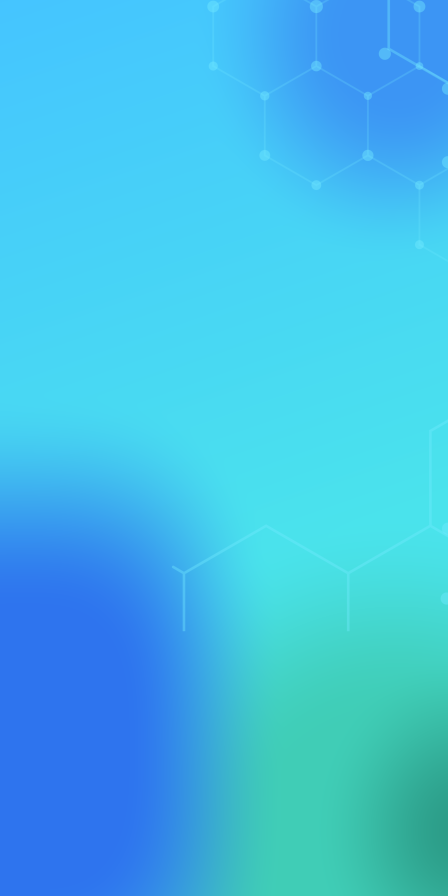
Reproduce this background procedurally as a Shadertoy shader.

```glsl
const vec3 SKY = vec3(0.27, 0.77, 1.0);
const vec3 AQUA = vec3(0.29, 0.89, 0.925);
const vec3 AZURE = vec3(0.235, 0.585, 0.955);
const vec3 ROYAL = vec3(0.18, 0.455, 0.935);
const vec3 MINT = vec3(0.25, 0.805, 0.715);
const vec3 PINE = vec3(0.17, 0.61, 0.53);
const vec3 LINE = vec3(0.45, 0.92, 1.0);

const float ROOT3 = 1.7320508;
const float SMALL_SIDE = 0.1329;
const float LARGE_SIDE = 0.2117;

float hash(vec2 p) {
    return fract(sin(dot(p, vec2(127.1, 311.7))) * 43758.5453);
}

// Soft superelliptic spot, 1 inside and 0 at its radii
float glow(vec2 p, vec2 centre, vec2 radii, float inner, float power) {
    vec2 q = pow(abs(p - centre) / radii, vec2(power));
    return 1.0 - smoothstep(inner, 1.0, pow(q.x + q.y, 1.0 / power));
}

float cover(float d, float pixel) {
    return 1.0 - smoothstep(-0.7 * pixel, 0.7 * pixel, d);
}

// Distance to the outline of a hexagon with a corner on top
float hexOutline(vec2 p, vec2 centre, float side) {
    vec2 q = abs(p - centre);
    return abs(max(q.x, dot(q, vec2(0.5, 0.5 * ROOT3))) - 0.5 * ROOT3 * side);
}

float segment(vec2 p, vec2 a, vec2 b) {
    vec2 ab = b - a;
    return length(p - a - ab * clamp(dot(p - a, ab) / dot(ab, ab), 0.0, 1.0));
}

// Distance to corner dots of varied size
float cornerDots(vec2 p, vec2 centre, vec2 origin, float side) {
    float d = 9.0;
    for (int i = 0; i < 6; i++) {
        float angle = radians(30.0 + 60.0 * float(i));
        vec2 corner = centre + side * vec2(cos(angle), sin(angle));
        vec2 id = round((corner - origin) / (side * vec2(0.5 * ROOT3, 0.5)));
        d = min(d, length(p - corner) - mix(0.008, 0.015, hash(id + 20.0)));
    }
    return d;
}

vec3 backdrop(vec2 p) {
    vec3 col = mix(SKY, AQUA, clamp((2.0 - p.y + 0.35 * p.x) / 1.458, 0.0, 1.0));
    col = mix(col, AZURE, glow(p, vec2(0.885, 1.922), vec2(0.456, 0.521), 0.25, 2.0));
    col = mix(col, MINT, glow(p, vec2(0.885, 0.073), vec2(0.78), 0.42, 2.0));
    col = mix(col, PINE, glow(p, vec2(1.03, 0.146), vec2(0.34, 0.4), 0.0, 2.0));
    return mix(col, ROYAL, glow(p, vec2(0.052, 0.333), vec2(0.588, 0.793), 0.38, 3.0));
}

void mainImage(out vec4 fragColor, in vec2 fragCoord) {
    float pixel = 1.0 / iResolution.x;
    vec2 p = fragCoord * pixel;
    p.y *= 2.0 * iResolution.x / iResolution.y;
    vec3 col = backdrop(p);

    // Fine honeycomb with dots
    vec2 first = vec2(0.591, 1.919);
    float mesh = 9.0;
    float dots = 9.0;
    for (int column = 0; column < 2; column++) {
        for (int row = 0; row < 2 + column; row++) {
            vec2 cell = vec2(float(column) + 0.5 * float(row), -float(row));
            vec2 centre = first + SMALL_SIDE * cell * vec2(ROOT3, 1.5);
            mesh = min(mesh, hexOutline(p, centre, SMALL_SIDE));
            dots = min(dots, cornerDots(p, centre, first, SMALL_SIDE));
        }
    }
    col = mix(col, LINE, 0.22 * cover(mesh - 0.002, pixel));
    col = mix(col, LINE, 0.42 * cover(dots, pixel));

    // Broad hexagons, cut off below
    vec2 base = vec2(0.594, 0.6146);
    float frame = hexOutline(p, vec2(1.051, 1.997), LARGE_SIDE);
    for (int i = 0; i < 3; i++) {
        float rise = float(i / 2);
        vec2 cell = vec2(float(i) - 0.5 * rise, rise);
        frame = min(frame, hexOutline(p, base + LARGE_SIDE * cell * vec2(ROOT3, 1.5), LARGE_SIDE));
    }
    vec2 elbow = base + LARGE_SIDE * vec2(-0.5 * ROOT3, 0.5);
    frame = min(frame, segment(p, elbow, elbow + vec2(-0.024, 0.014)));
    float above = cover(0.591 - p.y, pixel);
    col = mix(col, LINE, 0.38 * above * cover(frame - 0.0029, pixel));

    // Beads along the right side
    vec2 beads[5] = vec2[5](vec2(0.859, 1.88), vec2(1.0, 1.802), vec2(1.0, 1.638),
                            vec2(1.0, 0.82), vec2(0.997, 0.664));
    float bead = 9.0;
    for (int i = 0; i < 5; i++) bead = min(bead, length(p - beads[i]) - 0.0135);
    col = mix(col, LINE, 0.42 * cover(bead, pixel));

    fragColor = vec4(col, 1.0);
}
```
